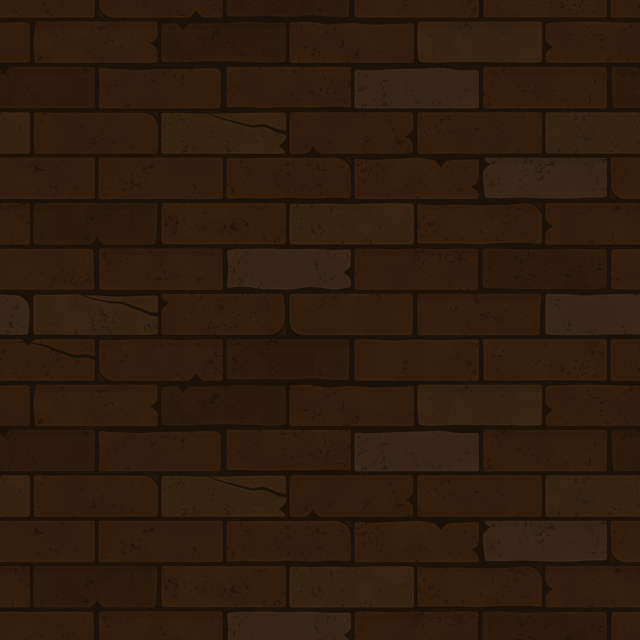
A Shadertoy shader for this texture:

```glsl
// Dim brown brick wall in running bond, with worn edges, chips, cracks and pits.
#define GRID vec2(5.0, 8.0)          // bricks before the wall repeats
#define BRICK vec2(0.2, 0.0709)      // pitch of bricks and courses
#define ORIGIN vec2(0.0495, 0.0306)  // first joint, from the top left
#define STAGGER 0.1016               // shift of every other course
#define JOINT vec2(0.0056, 0.0062)   // mortar width
#define WEAR 0.0055                  // depth of edge erosion
#define MORTAR vec3(0.105, 0.066, 0.030)
#define RUST vec3(0.201, 0.117, 0.052)
#define UMBER vec3(0.172, 0.103, 0.047)
#define OLIVE vec3(0.208, 0.136, 0.067)
#define TAUPE vec3(0.216, 0.146, 0.094)

float hash(vec2 p) {
    vec3 q = fract(p.xyx * 0.1031);
    q += dot(q, q.yzx + 33.33);
    return fract((q.x + q.y) * q.z);
}

float noise(vec2 p) {
    vec2 i = floor(p), f = fract(p);
    f = f * f * (3.0 - 2.0 * f);
    return mix(mix(hash(i), hash(i + vec2(1, 0)), f.x),
               mix(hash(i + vec2(0, 1)), hash(i + vec2(1, 1)), f.x), f.y);
}

// Random value of a brick; each trait uses its own key.
float trait(vec2 cell, float key) {
    return hash(cell + key * vec2(13.0, 29.0) + 5.0);
}

float within(float v, float lo, float hi) {
    return step(lo, v) * step(v, hi);
}

float roundBox(vec2 p, vec2 size, float radius) {
    vec2 q = abs(p) - size + radius;
    return length(max(q, 0.0)) + min(max(q.x, q.y), 0.0) - radius;
}

// How far one side is eaten away at position t: slow erosion plus a pointed chip.
float erosion(vec2 cell, float side, float t, float halfLength) {
    float amount = smoothstep(0.5, 1.0, trait(cell, side));
    float worn = WEAR * amount * noise(vec2(t * 28.0, side * 7.0) + cell * 19.0);
    float center = (trait(cell, side + 4.0) - 0.5) * 1.4 * halfLength;
    float tent = max(0.0, 1.0 - abs(t - center) / 0.014);
    return worn + 0.012 * tent * tent * step(0.93, trait(cell, side + 8.0));
}

vec3 brickColor(vec2 cell) {
    // An even sequence spreads the rarer tones over the wall.
    float tone = fract(0.37 * (cell.x + GRID.x * cell.y));
    vec3 color = mix(RUST, UMBER, 0.3 * trait(cell, 30.0));
    color = mix(color, OLIVE, within(tone, 0.065, 0.185));
    color = mix(color, UMBER, within(tone, 0.315, 0.405));
    return mix(color, TAUPE, within(tone, 0.575, 0.665));
}

void mainImage(out vec4 fragColor, in vec2 fragCoord) {
    vec2 uv = fragCoord / iResolution.y;
    float aa = 0.8 / iResolution.y;

    // Courses are counted downward; p is centered on the brick with y up.
    vec2 wall = (vec2(uv.x, 1.0 - uv.y) - ORIGIN) / BRICK;
    float course = floor(wall.y);
    wall.x -= mod(course, 2.0) * STAGGER / BRICK.x;
    vec2 cell = mod(floor(wall), GRID);
    vec2 p = (fract(wall) - 0.5) * BRICK * vec2(1, -1);

    // Outline with eroded sides and an occasional broken corner.
    vec2 size = 0.5 * (BRICK - JOINT);
    vec2 side = step(0.0, p);
    vec2 eroded = size - vec2(erosion(cell, side.x, p.y, size.y),
                              erosion(cell, 2.0 + side.y, p.x, size.x));
    float corner = trait(cell, 14.0 + side.x + 2.0 * side.y);
    float radius = mix(0.004, 0.024, smoothstep(0.88, 0.96, corner));
    float d = roundBox(p, eroded, radius);

    // Loose fragment left behind in some broken corners.
    float fragment = max(roundBox(p, size, 0.003), 0.0035 - d);
    fragment = mix(1.0, fragment, step(0.95, corner));

    // Tapering crack that runs down from the top edge.
    float along = p.x + 0.025;
    float path = size.y - 0.002 - 0.24 * along
               + 0.007 * (noise(vec2(along * 45.0, 3.0) + cell) - 0.5);
    float crack = abs(p.y - path) - 0.0008 - 0.018 * max(along, 0.0);
    crack = max(crack, -along);
    if (trait(cell, 20.0) > 0.95) d = max(d, -crack);

    // Face: mottling, lit rim, faded band under the top edge, clustered pits.
    vec2 grain = p + cell * 0.37;
    vec3 face = brickColor(cell);
    face *= 0.96 + 0.08 * noise(grain * 38.0);
    face *= 0.98 + 0.04 * noise(grain * 330.0);
    face *= 1.0 + 0.07 * smoothstep(-0.0045, -0.001, d);
    float bandEdge = size.y - 0.009 - 0.003 * noise(vec2(p.x * 30.0, 1.0) + cell);
    float band = smoothstep(-0.0015, 0.0015, p.y - bandEdge);
    face *= 1.0 - 0.07 * band * step(0.6, trait(cell, 22.0));
    float cluster = smoothstep(0.35, 0.8, noise(grain * 55.0 + 9.0));
    float pits = smoothstep(0.68, 0.88, noise(grain * 260.0 + 31.0));
    face *= 1.0 - 0.24 * cluster * pits;

    // Mortar, fragments, then bricks.
    vec3 color = MORTAR * (0.95 + 0.1 * noise(grain * 90.0));
    color = mix(color, UMBER * 0.88, smoothstep(aa, -aa, fragment));
    color = mix(color, face, smoothstep(aa, -aa, d));
    fragColor = vec4(color, 1.0);
}
```
